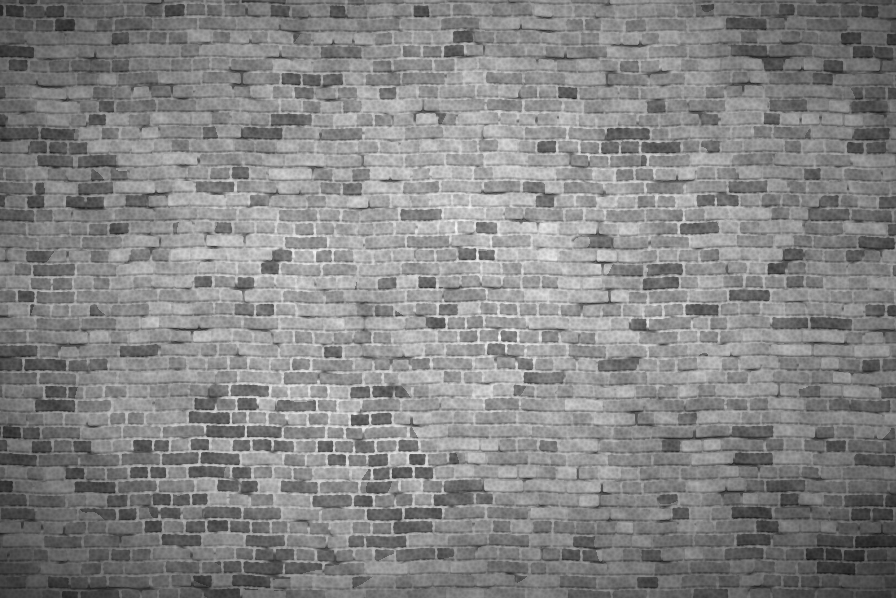
Give the GLSL for this texture, as a Shadertoy shader.

```glsl
// Weathered grey brick wall: 44 courses, alternating stretcher and header rows.
// Each course is cut into jittered pairs that may split into two short bricks;
// cellular noise adds stains and grain, and a soft vignette darkens the rim.

const float COURSES = 44.0;
const float PAIR_WIDTH = 3.0;      // one long brick, in course heights
const float MORTAR_HALF = 0.075;

float hash(vec2 p) {
    vec3 q = fract(p.xyx * 0.1031);
    q += dot(q, q.yzx + 33.33);
    return fract((q.x + q.y) * q.z);
}

// Distance to the nearest scattered point
float cellular(vec2 p) {
    vec2 cell = floor(p);
    float nearest = 2.0;
    for (int j = -1; j <= 1; j++)
    for (int i = -1; i <= 1; i++) {
        vec2 c = cell + vec2(i, j);
        vec2 site = c + vec2(hash(c), hash(c + 57.3));
        nearest = min(nearest, length(site - p));
    }
    return nearest;
}

// Broad smooth patches from layered sines, about -1 to 1
float patches(vec2 p) {
    float sum = 0.0, amp = 0.5;
    for (int i = 0; i < 4; i++) {
        sum += amp * sin(p.x + 1.7 * sin(p.y)) * cos(p.y * 1.3 + 0.6 * p.x);
        p = mat2(1.5, 1.1, -1.1, 1.5) * p + 2.3;
        amp *= 0.6;
    }
    return sum;
}

float joint(float index, float row) {
    return index + 0.14 * (hash(vec2(index, row) + 11.0) - 0.5);
}

// Returns centred local position (xy), half width (z) and random id (w)
vec4 brickAt(vec2 p) {
    float row = floor(p.y);
    float header = mod(row, 2.0);
    float x = p.x / PAIR_WIDTH + 0.25 * header + 0.2 * hash(vec2(row, 5.0)) + 10.0;
    float pair = floor(x);
    if (x < joint(pair, row)) pair -= 1.0;
    else if (x > joint(pair + 1.0, row)) pair += 1.0;
    float left = joint(pair, row), right = joint(pair + 1.0, row), side = 0.0;
    if (hash(vec2(pair, row + 80.0)) < mix(0.22, 0.82, header)) {
        float middle = mix(left, right, 0.46 + 0.08 * hash(vec2(pair, row + 31.0)));
        side = step(middle, x);
        if (x < middle) right = middle; else left = middle;
    }
    vec2 local = vec2((x - 0.5 * (left + right)) * PAIR_WIDTH, fract(p.y) - 0.5);
    return vec4(local, 0.5 * PAIR_WIDTH * (right - left),
                hash(vec2(pair * 2.0 + side, row + 140.0)));
}

float roundedBox(vec2 p, vec2 halfSize, float radius) {
    vec2 q = abs(p) - halfSize + radius;
    return length(max(q, 0.0)) + min(max(q.x, q.y), 0.0) - radius;
}

// Soft elliptical region: 1 inside, 0 outside
float region(vec2 p, vec2 centre, vec2 radii) {
    return 1.0 - smoothstep(0.6, 1.2, length((p - centre) / radii));
}

void mainImage(out vec4 fragColor, in vec2 fragCoord) {
    vec2 uv = fragCoord / iResolution.y;
    float aspect = iResolution.x / iResolution.y;
    float px = COURSES / iResolution.y;
    vec2 p = uv * COURSES + vec2(0.0, 0.3);

    // Uneven courses and ragged brick edges
    p.y += 0.07 * sin(p.x * 0.31) + 0.04 * sin(p.x * 1.3 + p.y * 0.4);
    float grain = cellular(p * 3.1) - 0.45;
    vec4 brick = brickAt(p);
    vec2 halfSize = vec2(brick.z, 0.5) - MORTAR_HALF - 0.03 * hash(vec2(brick.w * 91.0, 3.0));
    float d = roundedBox(brick.xy, halfSize, 0.12) + 0.07 * grain;
    float face = 1.0 - smoothstep(-0.6 * px, 0.6 * px, d);

    // Brick tone: own shade, clusters of dark bricks, oblique smears and stains
    float broad = patches(uv * 7.0);
    float darkZone = region(uv, vec2(0.48, 0.18), vec2(0.30, 0.18));
    float sideZone = smoothstep(0.50, 0.75, abs(uv.x - 0.5 * aspect));
    float darkChance = 0.10 + 0.42 * darkZone + 0.18 * sideZone - 0.12 * broad;
    float isDark = step(fract(brick.w * 17.0), darkChance);
    float smear = cellular(mat2(0.35, 0.8, -0.55, 0.9) * p * 0.8) - 0.45;
    float tone = 0.645 + 0.20 * (brick.w - 0.5) + 0.07 * broad;
    tone -= isDark * (0.15 + 0.10 * brick.w);
    tone += 0.15 * smear + 0.13 * grain;

    // Mortar: pale and fresh in places, gritty or hollow in others
    float fresh = clamp(0.55 + 0.5 * darkZone + 0.5 * patches(uv * 11.0 + 4.0), 0.0, 1.0);
    float mortar = mix(0.56, 0.86, fresh) + 0.15 * grain;
    float hollow = smoothstep(0.58, 0.85, cellular(p * vec2(0.45, 0.9) + 20.0));
    mortar = mix(mortar, 0.28, 0.8 * hollow);

    // Thin shadow beneath each brick
    float under = smoothstep(0.20, 0.02, abs(d + 0.02)) * smoothstep(-0.25, -0.42, brick.xy.y);
    float albedo = mix(mortar, tone, face) - 0.20 * under * (1.0 - 0.5 * fresh);

    // Vignette
    vec2 rim = (uv - vec2(0.5 * aspect, 0.54)) / vec2(0.5 * aspect, 0.5);
    float light = 1.08 - 0.34 * dot(rim, rim);
    fragColor = vec4(vec3(clamp(albedo * light, 0.0, 1.0)), 1.0);
}
```
